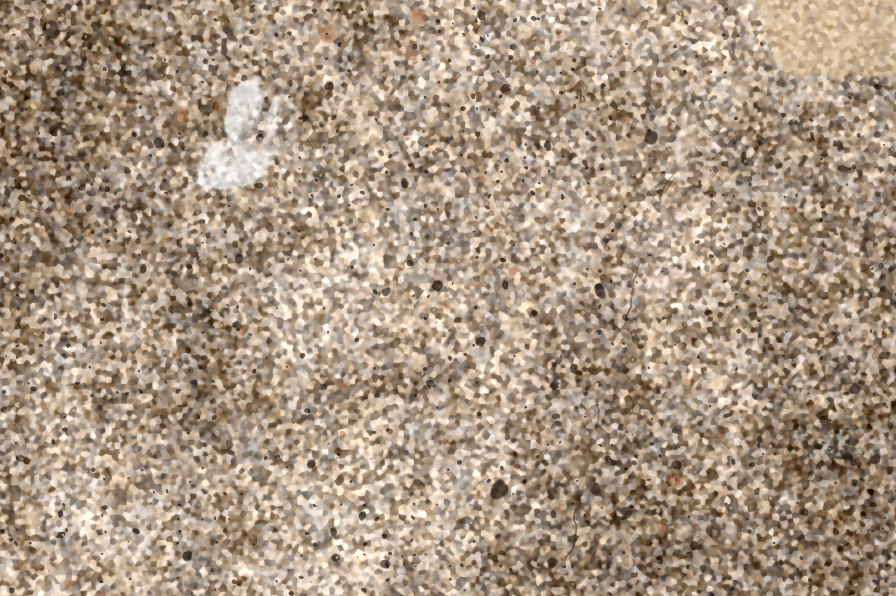
A WebGL 2 fragment shader for this texture:

```glsl
#version 300 es
precision highp float;
// Weathered concrete: fine sandy grain, pebbles, pits, a hairline crack, a white splash and a pale slab corner.

uniform vec2 u_resolution;
out vec4 fragColor;

const vec3 STONE = vec3(0.635, 0.562, 0.482);
const vec3 WARM_SHIFT = vec3(0.050, 0.004, -0.050);
const vec3 PIT = vec3(0.19, 0.145, 0.11);
const vec3 CREAM = vec3(0.84, 0.75, 0.63);
const vec3 RUST = vec3(0.68, 0.49, 0.36);
const vec3 GREY = vec3(0.70, 0.67, 0.63);
const vec3 SLAB = vec3(0.83, 0.735, 0.605);
const vec3 SPLASH = vec3(0.90, 0.885, 0.87);
const float GRAIN_FREQ = 118.0;   // grains per canvas height
const float GRAIN_AMP = 0.56;
const float SPECK_AMP = 0.20;
const float CLUMP_AMP = 0.17;
const float BLOTCH_AMP = 0.17;
const float CEMENT_LIGHT = 0.13;

vec3 hash3(vec2 cell, float seed) {
  uvec3 v = uvec3(ivec3(vec3(cell, seed))) * 1664525u + 1013904223u;
  v.x += v.y * v.z; v.y += v.z * v.x; v.z += v.x * v.y;
  v ^= v >> 16u;
  v.x += v.y * v.z; v.y += v.z * v.x; v.z += v.x * v.y;
  return vec3(v >> 8u) / 16777216.0;
}

float cornerSlope(vec2 cell, vec2 offset) {
  float a = 6.28319 * hash3(cell, 7.0).x;
  return dot(vec2(cos(a), sin(a)), offset);
}

float gradientNoise(vec2 p) {
  vec2 i = floor(p), f = fract(p);
  vec2 u = f * f * f * (f * (f * 6.0 - 15.0) + 10.0);
  vec2 e = vec2(1.0, 0.0);
  return mix(mix(cornerSlope(i, f), cornerSlope(i + e.xy, f - e.xy), u.x),
             mix(cornerSlope(i + e.yx, f - e.yx), cornerSlope(i + 1.0, f - 1.0), u.x), u.y);
}

float fbm(vec2 p) {
  float sum = 0.0, amp = 1.0;
  for (int k = 0; k < 4; k++) {
    sum += amp * gradientNoise(p);
    p = mat2(1.6, 1.2, -1.2, 1.6) * p + 17.3;
    amp *= 0.55;
  }
  return sum;
}

// Soft cellular grains: x is brightness, y is warmth, both centred on zero.
vec2 sandGrains(vec2 p) {
  vec2 i = floor(p), f = fract(p), sum = vec2(0.0);
  float total = 0.0;
  for (int y = -1; y <= 1; y++)
    for (int x = -1; x <= 1; x++) {
      vec2 o = vec2(x, y);
      vec2 d = o + hash3(i + o, 1.0).xy - f;
      float w = exp(-8.0 * dot(d, d));
      sum += w * (hash3(i + o, 2.0).xy - 0.5);
      total += w;
    }
  return sum / total;
}

// Sparse rough ovals, one at most per cell: x is coverage, y is a random id.
vec2 scatter(vec2 p, float freq, float share, float seed) {
  vec2 q = p * freq, cell = floor(q);
  vec3 place = hash3(cell, seed), form = hash3(cell, seed + 1.0);
  vec2 d = fract(q) - 0.5 - 0.4 * (place.xy - 0.5);
  float a = 6.28319 * form.x, radius = mix(0.10, 0.23, form.y * form.y);
  d = mat2(cos(a), -sin(a), sin(a), cos(a)) * d * vec2(1.0, mix(1.0, 1.7, form.z));
  float r = length(d) / radius + 0.35 * gradientNoise(q * 5.0);
  float soft = max(0.18, freq / (u_resolution.y * radius) * 0.6);
  return vec2((1.0 - smoothstep(1.0 - soft, 1.0 + soft, r)) * step(place.z, share), fract(form.z * 37.0));
}

vec3 pebbleColor(float id) {
  return mix(mix(CREAM, GREY, step(0.55, id)), RUST, step(0.8, id));
}

float oval(vec2 p, vec2 centre, vec2 size, float angle) {
  vec2 d = p - centre;
  d = mat2(cos(angle), -sin(angle), sin(angle), cos(angle)) * d;
  return (length(d / size) - 1.0) * min(size.x, size.y);
}

void main() {
  vec2 p = gl_FragCoord.xy / u_resolution.y;
  float px = 1.0 / u_resolution.y;
  vec2 warp = vec2(fbm(p * 24.0), fbm(p * 24.0 + 51.0));

  // Sandy body with broad worn and stained zones
  vec2 grain = sandGrains(p * GRAIN_FREQ);
  float speck = gradientNoise(p * 83.0);
  float band = abs(dot(p - vec2(0.68, 0.45), vec2(0.82, -0.57)));
  float zone = 0.055 - 0.15 * smoothstep(0.12, 0.75, band);
  float tone = GRAIN_AMP * grain.x + SPECK_AMP * speck + CLUMP_AMP * gradientNoise(p * 36.0)
             + BLOTCH_AMP * fbm(p * 4.5) + zone;
  float cement = smoothstep(0.05, 0.65, fbm(p * 11.0 + 9.0) + 2.0 * zone);
  tone = mix(tone + 0.015, CEMENT_LIGHT + 0.6 * tone, 0.65 * cement);
  float warmth = 1.5 * grain.y + 0.6 * gradientNoise(p * 14.0) - 0.25 * cement;
  vec3 color = STONE + tone + WARM_SHIFT * warmth;

  // Pebbles and pits at several sizes
  for (int k = 0; k < 3; k++) {
    float fk = float(k), freq = 12.0 * exp2(fk);
    vec2 stone = scatter(p + 0.37 * fk, freq, 0.15 + 0.06 * fk, 11.0 + 4.0 * fk);
    color = mix(color, pebbleColor(stone.y) + 0.3 * tone, 0.75 * stone.x);
    vec2 pit = scatter(p + 0.19 + 0.23 * fk, freq, 0.05 + 0.05 * fk, 31.0 + 4.0 * fk);
    color = mix(color, PIT + 0.15 * grain.x, 0.75 * pit.x);
  }

  // Broken hairline crack
  float crackX = 0.955 + 0.17 * pow(p.y / 0.7, 1.6) + 0.022 * fbm(vec2(p.y * 9.0, 3.0));
  float crack = 1.0 - smoothstep(0.0006, 0.0012 + px, abs(p.x - crackX));
  crack *= smoothstep(-0.25, 0.2, gradientNoise(p * 16.0)) * (1.0 - smoothstep(0.66, 0.74, p.y));
  color = mix(color, PIT, 0.55 * crack);

  // Pale slab corner
  vec2 s = p + 0.012 * warp;
  float slab = min(s.y - 0.872, (s.x - 1.265 - 0.38 * (1.0 - s.y)) * 0.93);
  vec3 slabColor = SLAB + 0.4 * (GRAIN_AMP * grain.x + SPECK_AMP * speck) + WARM_SHIFT * grain.y;
  color = mix(color, slabColor, 0.92 * smoothstep(-0.007, 0.007, slab));

  // White splash with a thin tail and a dirty middle
  vec2 w = p + 0.011 * warp;
  float splash = min(oval(w, vec2(0.395, 0.728), vec2(0.068, 0.040), 0.45),
                     oval(w, vec2(0.408, 0.812), vec2(0.030, 0.055), -0.2));
  splash = min(splash, oval(w, vec2(0.458, 0.805), vec2(0.009, 0.036), -0.3));
  float dirt = 1.0 - smoothstep(-0.018, 0.012, oval(w, vec2(0.425, 0.775), vec2(0.020, 0.028), 0.5));
  dirt = max(dirt, 0.6 * smoothstep(0.15, 0.6, fbm(p * 30.0 + 4.0)));
  float cover = (1.0 - smoothstep(-0.003, 0.003 + px, splash)) * (1.0 - 0.8 * dirt);
  color = mix(color, SPLASH + 0.18 * grain.x + 0.1 * speck, 0.95 * cover);

  fragColor = vec4(clamp(color, 0.0, 1.0), 1.0);
}
```
